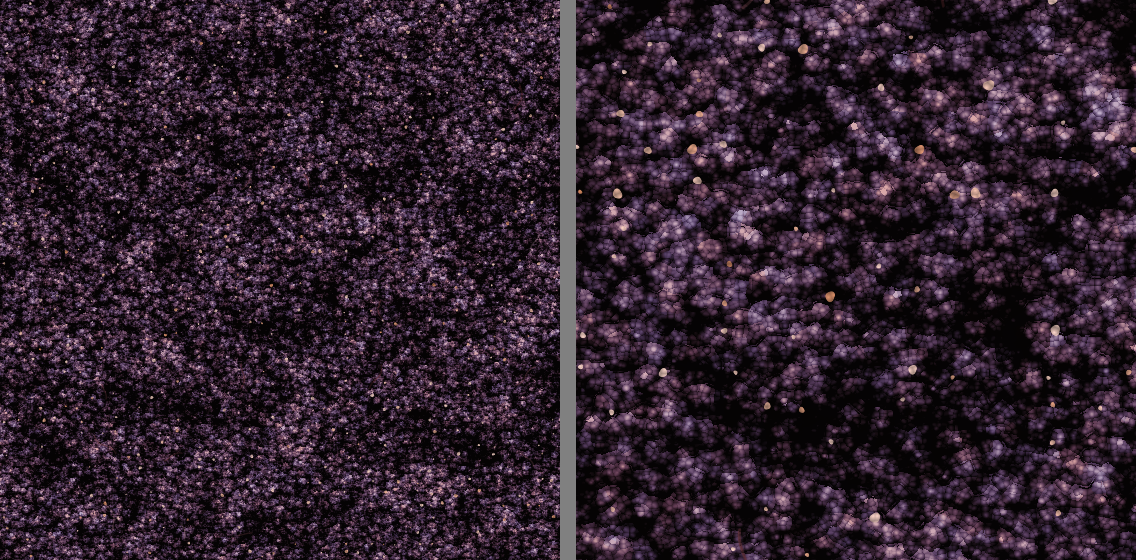
Left, the full canvas; right, a detail of the centre.
A WebGL 2 fragment shader for this texture:

```glsl
#version 300 es
precision highp float;
// Dark violet soil: crumbs built from nested layers of cellular noise,
// lit from above and toned through a ramp from black gaps to pale lilac.
// Sparse mineral specks and thin root fibres are scattered on top.

#define HOLLOW_SCALE 24.0   // cells across the canvas, per layer
#define CLUMP_SCALE 62.0
#define GRAIN_SCALE 128.0
#define FINE_SCALE 235.0
#define SPECK_SCALE 46.0
#define FIBRE_SCALE 8.0
#define SPECK_SHARE 0.22    // share of cells that hold a speck
#define FIBRE_SHARE 0.3
#define CONTRAST 0.97
#define EXPOSURE -0.05
#define TINT 0.05           // swing between maroon and blue grains
#define BROAD_SHADE 0.3     // strength of the slow shading

uniform vec2 u_resolution;
out vec4 fragColor;

struct Grain {
    vec2 offset;   // from the grain centre, in cells
    float dome;    // height, about zero mean and unit deviation
    vec2 tone;     // two random values of the grain
};

vec3 hash3(vec2 cell, float seed) {
    uvec3 v = uvec3(ivec3(cell, seed)) * 1664525u + 1013904223u;
    for (int i = 0; i < 2; i++) {
        v.x += v.y * v.z;
        v.y += v.z * v.x;
        v.z += v.x * v.y;
        v ^= v >> 16u;
    }
    return vec3(v & 65535u) / 65535.0;
}

mat2 rotation(float angle) {
    float c = cos(angle), s = sin(angle);
    return mat2(c, -s, s, c);
}

// Nearest jittered cell centre
Grain nearestGrain(vec2 p, float seed) {
    vec2 base = floor(p);
    float nearest = 9.0;
    Grain g;
    for (int y = -1; y <= 1; y++)
    for (int x = -1; x <= 1; x++) {
        vec2 cell = base + vec2(x, y);
        vec3 h = hash3(cell, seed);
        vec2 offset = p - cell - h.xy;
        float d = length(offset);
        if (d < nearest) {
            nearest = d;
            g.offset = offset;
            g.tone = vec2(h.z, fract(h.z * 37.0 + h.x));
        }
    }
    g.dome = (0.44 - nearest) / 0.19;
    return g;
}

// Slow uneven shading, wider than tall
float broadShade(vec2 p) {
    float sum = 0.0;
    for (int i = 0; i < 5; i++) {
        float k = float(i);
        vec2 q = rotation(0.7 * sin(k * 2.4)) * p;
        sum += sin(q.y * (13.0 + 9.0 * k) + 1.8 * sin(q.x * (9.0 + 5.0 * k) + k) + k * 1.7);
    }
    return sum / 1.58;
}

float ramp(float low, float high, float x) {
    return clamp((x - low) / (high - low), 0.0, 1.0);
}

vec3 soilColour(float z) {
    vec3 c = vec3(0.02, 0.012, 0.014);
    c = mix(c, vec3(0.09, 0.055, 0.08), ramp(-0.9, -0.25, z));
    c = mix(c, vec3(0.15, 0.09, 0.14), ramp(-0.25, 0.1, z));
    c = mix(c, vec3(0.25, 0.16, 0.25), ramp(0.1, 0.65, z));
    c = mix(c, vec3(0.36, 0.24, 0.36), ramp(0.65, 1.15, z));
    c = mix(c, vec3(0.49, 0.36, 0.47), ramp(1.15, 1.7, z));
    return mix(c, vec3(0.8, 0.66, 0.71), ramp(1.7, 2.7, z));
}

void main() {
    vec2 uv = gl_FragCoord.xy / u_resolution.y;
    float pixel = 1.0 / u_resolution.y;
    vec2 p = uv * vec2(1.0, 1.12);

    // Crumbs: clump outlines follow the grains they are made of
    Grain fine = nearestGrain(p * FINE_SCALE, 1.0);
    Grain grain = nearestGrain(p * GRAIN_SCALE + 0.25 * fine.offset, 2.0);
    vec2 snapped = p - 0.5 * grain.offset / GRAIN_SCALE;
    Grain clump = nearestGrain(snapped * CLUMP_SCALE, 3.0);
    Grain hollow = nearestGrain(snapped * HOLLOW_SCALE, 4.0);

    // Height, light from above and random tone
    float z = 0.27 * hollow.dome + 0.58 * clump.dome + 0.4 * grain.dome + 0.32 * fine.dome;
    z += 0.6 * clump.offset.y + 0.9 * grain.offset.y;
    z += 0.8 * (grain.tone.x - 0.5) + 0.8 * (fine.tone.x - 0.5);
    z += BROAD_SHADE * broadShade(p);
    z = z * CONTRAST + EXPOSURE;
    z += step(0.975, fine.tone.y) * ramp(-0.6, 0.6, z);
    float hue = (clump.tone.y + grain.tone.y - 1.0) * 2.0;
    vec3 colour = soilColour(z) * (1.0 + TINT * hue * vec3(-0.9, 0.1, 1.0));

    // Root fibres
    vec2 fp = uv * FIBRE_SCALE;
    vec3 fh = hash3(floor(fp), 5.0);
    vec2 q = rotation(fh.z * 40.0) * (fract(fp) - 0.35 - 0.3 * fh.xy);
    q.y += 0.035 * sin(q.x * 14.0 + fh.x * 6.0);
    float fibre = length(vec2(max(abs(q.x) - 0.08 - 0.12 * fh.y, 0.0), q.y)) - 0.006;
    float fibreEdge = pixel * FIBRE_SCALE;
    float fibreMask = 1.0 - smoothstep(-0.5 * fibreEdge, fibreEdge, fibre);
    fibreMask *= step(fract(fh.z * 17.0), FIBRE_SHARE) * (0.35 + 0.4 * ramp(-0.8, 0.6, z));
    colour = mix(colour, mix(vec3(0.36, 0.15, 0.17), vec3(0.55, 0.44, 0.5), fh.x * fh.x), fibreMask);

    // Mineral specks, cream to orange
    vec2 sp = uv * SPECK_SCALE;
    vec3 sh = hash3(floor(sp), 6.0);
    vec3 look = hash3(floor(sp), 7.0);
    vec2 s = rotation(look.x * 6.3) * (fract(sp) - 0.25 - 0.5 * sh.xy);
    float radius = 0.06 + 0.1 * look.y * look.y;
    float speckEdge = 0.6 * pixel * SPECK_SCALE;
    float speck = length(s * vec2(1.0, 1.2)) - radius * (1.0 + 0.07 * sin(3.0 * atan(s.y, s.x + 1e-4)));
    float speckMask = (1.0 - smoothstep(-speckEdge, speckEdge, speck)) * step(sh.z, SPECK_SHARE);
    vec3 mineral = mix(vec3(0.92, 0.78, 0.73), vec3(0.82, 0.52, 0.36), look.z * look.z * look.z);
    colour = mix(colour, mineral * (0.9 + 0.1 * fine.dome), 0.9 * speckMask);

    fragColor = vec4(clamp(colour, 0.0, 1.0), 1.0);
}
```
